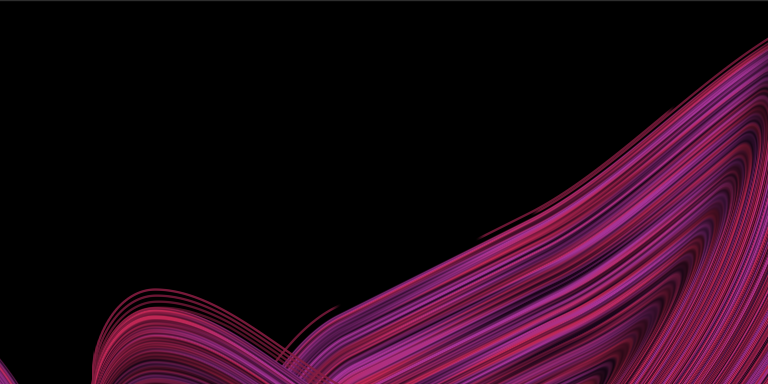
Reproduce this background procedurally as a WebGL 2 fragment shader.

```glsl
#version 300 es
precision highp float;
// Two silky bundles of crimson and violet strands on black: a broad ribbon that
// folds back in a hairpin at the right, and a small crest at the lower left.
// Each bundle is a depth field whose level lines are shaded by gradient noise.

uniform vec2 u_resolution;
out vec4 fragColor;

const vec3 CRIMSON = vec3(0.64, 0.13, 0.29);
const vec3 VIOLET = vec3(0.56, 0.17, 0.51);
const vec3 SHADOW = vec3(0.10, 0.02, 0.10);
const vec3 RIM = vec3(0.52, 0.11, 0.25);
const float FOLD_ROUNDNESS = 0.11;  // softness of the hairpin turn
const float FOLD_SHADE = 0.55;      // darkness along the turn
const float COARSE = 70.0;          // strands per unit of depth
const float FINE = 150.0;
const float HAIR = 0.0026;          // half width of a loose strand
const vec2 CREST = vec2(0.404, 0.25);
const float CREST_RISE = 0.165;     // horizontal reach left of the peak
const float CREST_FALL = 0.481;     // horizontal reach right of the peak
const float CREST_BODY = 0.05;      // depth where loose strands become dense

vec2 randomGradient(vec2 cell) {
    float h = fract(sin(dot(cell, vec2(127.1, 311.7))) * 43758.5);
    return vec2(cos(6.2832 * h), sin(6.2832 * h));
}

float gradientNoise(vec2 p) {
    vec2 i = floor(p), f = p - i;
    vec2 w = f * f * f * (f * (f * 6.0 - 15.0) + 10.0);
    vec2 e = vec2(1.0, 0.0);
    float low = mix(dot(randomGradient(i), f),
                    dot(randomGradient(i + e.xy), f - e.xy), w.x);
    float high = mix(dot(randomGradient(i + e.yx), f - e.yx),
                     dot(randomGradient(i + e.xx), f - e.xx), w.x);
    return mix(low, high, w.y);
}

float smoothMin(float a, float b, float k) {
    float h = max(k - abs(a - b), 0.0) / k;
    return min(a, b) - h * h * k * 0.25;
}

// Change of a field across one pixel
float pixelStep(float v) {
    return max(length(vec2(dFdx(v), dFdy(v))), 1e-5);
}

// Upper edge of the ribbon
float ribbonEdge(float x) {
    float droop = max(0.88 - x, 0.0);
    return 0.26 + 0.5 * (x - 1.04) + 0.155 * smoothstep(1.38, 2.08, x) - 2.8 * droop * droop;
}

// Upper edge of the crest: steep rise, long fall
float crestEdge(float x) {
    float rise = max(CREST.x - x, 0.0) / CREST_RISE;
    float fall = clamp((x - CREST.x) / CREST_FALL, 0.0, 1.4);
    float left = sqrt(max(1.0 - rise * rise, 0.0)) - 3.0 * max(rise - 1.0, 0.0);
    return CREST.y * (left - fall * fall * (1.9 - 0.9 * fall));
}

// Noise stretched along the strands, faded where finer than a pixel
float streak(float depth, float along, float density, float stepSize) {
    float fade = 1.0 - smoothstep(0.7, 1.7, density * stepSize);
    return fade * gradientNoise(vec2(along * 1.7 + density, depth * density));
}

vec3 strands(float depth, float along, float violetBias, float stepSize) {
    float hue = streak(depth, along, 42.0, stepSize) + 0.5 * streak(depth, along, 95.0, stepSize);
    float light = 0.76 + 0.85 * streak(depth, along, COARSE, stepSize)
                + 1.05 * streak(depth, along, FINE, stepSize)
                + 0.35 * streak(depth, along, 17.0, stepSize);
    vec3 tint = mix(CRIMSON, VIOLET, smoothstep(-0.35, 0.35, hue + violetBias));
    return mix(SHADOW, tint, clamp(light, 0.0, 1.2));
}

// Coverage of a single strand lying at a given depth
float looseStrand(float depth, float centre, float stepSize) {
    float pixel = 1.0 / u_resolution.y;
    float dist = abs(depth - centre) * pixel / stepSize;
    return 1.0 - smoothstep(HAIR - 0.5 * pixel, HAIR + 0.8 * pixel, dist);
}

void main() {
    vec2 p = gl_FragCoord.xy / u_resolution.y;
    p.x *= 2.0 * u_resolution.y / u_resolution.x;

    // Ribbon: upper limb and returning limb joined at the fold
    float drop = ribbonEdge(p.x) - p.y;
    float upper = 1.2 * (ribbonEdge(p.x - 0.3 * drop) - p.y);
    float turn = 1.57 + 0.70 * p.y - 0.45 * p.y * p.y;
    float lower = 0.5 - 2.2 * (p.x - turn);
    float depth = smoothMin(upper, lower, FOLD_ROUNDNESS);
    float upperStep = pixelStep(upper);
    float side = upper - lower;
    float bias = mix(0.10, -0.14, smoothstep(-0.25, 0.1, side));
    vec3 ribbon = strands(depth, p.x, bias, pixelStep(depth));
    float foldWidth = side < 0.0 ? 0.17 : 0.11;
    ribbon *= 1.0 - FOLD_SHADE * exp(-side * side / (foldWidth * foldWidth));
    vec3 color = ribbon * smoothstep(-upperStep, upperStep, upper);

    // Loose strands just outside the ribbon, each over its own span
    vec2 spans[3] = vec2[3](vec2(1.38, 2.1), vec2(1.237, 1.76), vec2(0.68, 0.89));
    for (int i = 0; i < 3; i++) {
        float span = smoothstep(0.0, 0.03, p.x - spans[i].x) * smoothstep(0.0, 0.03, spans[i].y - p.x);
        float cover = looseStrand(upper, -0.009 - 0.007 * float(i), upperStep);
        color = mix(color, RIM, 0.8 * span * cover);
    }

    // Crest: dense body below a few separate strands
    float crest = crestEdge(p.x) - p.y;
    float crestStep = pixelStep(crest);
    vec3 body = strands(crest + 3.0, p.x, -0.02, crestStep);
    body *= 1.0 - 0.4 * smoothstep(0.09, 0.2, crest);
    color = mix(color, body, smoothstep(-crestStep, crestStep, crest - CREST_BODY));
    for (int i = 0; i < 4; i++) {
        float n = float(i);
        float centre = 0.004 + n * (0.012 + 0.02 * max(0.6 - p.x, 0.0));
        color = mix(color, RIM, (0.9 - 0.1 * n) * looseStrand(crest, centre, crestStep));
    }

    // Faint hairline along the top border
    color += 0.18 * smoothstep(0.995, 0.999, p.y);
    fragColor = vec4(color, 1.0);
}
```
